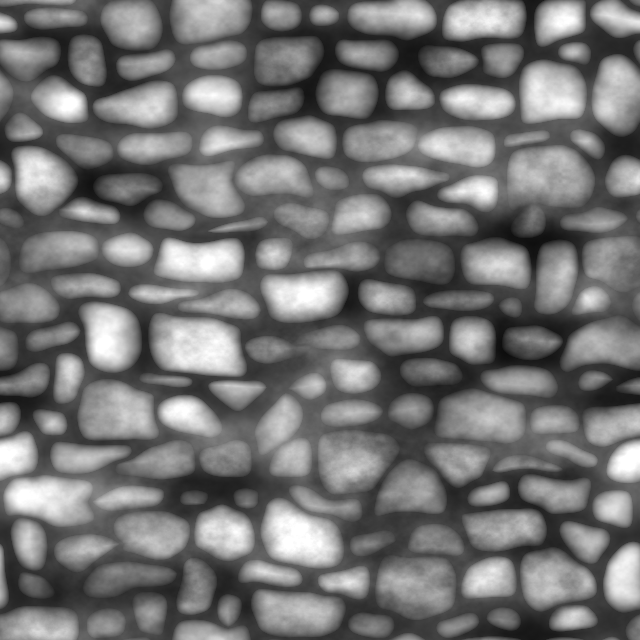
This texture map is drawn by a Shadertoy shader. Its source:

```glsl
#define GRID vec2(9.0, 16.0)    // stones across and up, rows must be even
#define SIZE_MIN vec2(0.20, 0.24)   // half extents, in grid cells
#define SIZE_MAX vec2(0.66, 0.86)
#define JITTER vec2(0.60, 0.46)
#define TILT 0.12
#define ROUNDING 0.014
#define JOINT_SHARPNESS 98.0
#define WARP 0.011
#define TONE_MIN 0.54
#define TONE_MAX 0.88
#define CLOUD 0.66
#define GRAIN 0.33

const float TAU = 6.2831853;

float hash(vec2 p, float seed) {
    uvec2 q = uvec2(p) * uvec2(1597u, 3571u);
    uint n = q.x ^ (q.y + uint(seed) * 7919u);
    n = (n ^ (n >> 15)) * 739391u;
    n = (n ^ (n >> 13)) * 972663u;
    n ^= n >> 16;
    return float(n & 65535u) / 65535.0;
}

// Value noise that wraps after "period" cells
float noise(vec2 uv, vec2 period, float seed) {
    vec2 p = uv * period, i = floor(p), f = fract(p);
    f = f * f * f * (f * (f * 6.0 - 15.0) + 10.0);
    vec2 a = mod(i, period), b = mod(i + 1.0, period);
    return mix(mix(hash(a, seed), hash(vec2(b.x, a.y), seed), f.x),
               mix(hash(vec2(a.x, b.y), seed), hash(b, seed), f.x), f.y);
}

// Layered noise centred on zero
float fbm(vec2 uv, vec2 period, float seed) {
    float sum = 0.0, amp = 0.5;
    for (int i = 0; i < 5; i++) {
        sum += amp * (noise(uv, period, seed + float(i)) - 0.5);
        period *= 2.0;
        amp *= 0.55;
    }
    return sum;
}

// Distance to a box with softened corners
float softBox(vec2 p, vec2 halfSize) {
    vec2 q = abs(p) - halfSize;
    float d = q.x - q.y;
    return 0.5 * (q.x + q.y + sqrt(d * d + ROUNDING * ROUNDING));
}

// Cellular stones: x = solidity, y = blended tone, z = roughness, w = nearest distance
vec4 stones(vec2 uv) {
    vec2 base = floor(uv * GRID);
    float total = 0.0, squares = 0.0, tone = 0.0, rough = 0.0, nearest = 1.0;
    for (int y = -2; y <= 2; y++)
    for (int x = -2; x <= 2; x++) {
        vec2 cell = base + vec2(x, y);
        vec2 id = mod(cell, GRID);
        vec2 shift = JITTER * (vec2(hash(id, 1.0), hash(id, 2.0)) - 0.5);
        shift.x += 0.5 * mod(id.y, 2.0);
        vec2 d = uv - (cell + vec2(0.25, 0.5) + shift) / GRID;
        float a = TILT * (hash(id, 3.0) - 0.5);
        d = mat2(cos(a), -sin(a), sin(a), cos(a)) * d;
        float tall = hash(id, 5.0);
        vec2 size = mix(SIZE_MIN, SIZE_MAX, vec2(hash(id, 4.0), tall * tall));
        float dist = softBox(d, size / GRID);
        float weight = exp(-JOINT_SHARPNESS * dist);
        total += weight;
        squares += weight * weight;
        tone += weight * mix(TONE_MIN, TONE_MAX, hash(id, 6.0));
        rough += weight * hash(id, 7.0);
        nearest = min(nearest, dist);
    }
    float solid = clamp(2.0 * squares / (total * total) - 1.0, 0.0, 1.0);
    return vec4(pow(solid, 0.6), tone / total, rough / total, nearest);
}

void mainImage(out vec4 fragColor, in vec2 fragCoord) {
    vec2 uv = fragCoord / iResolution.xy;

    // Bend the courses, then roughen the outlines
    vec2 p = uv;
    p.y += 0.005 * sin(TAU * (2.0 * uv.x + uv.y)) + 0.003 * sin(TAU * (5.0 * uv.x - 2.0 * uv.y));
    p += WARP * (vec2(noise(uv, vec2(16.0), 20.0), noise(uv, vec2(16.0), 30.0)) - 0.5);
    vec4 s = stones(p);

    // Stone face: broad clouds and fine mottling
    float cloud = fbm(uv, vec2(9.0, 11.0), 40.0);
    float grain = fbm(uv, vec2(38.0, 46.0), 50.0);
    float face = s.y + CLOUD * cloud + GRAIN * mix(0.4, 1.0, s.z) * grain;

    // Joints vary between shallow grey and deep black, in level streaks
    float depth = noise(uv, vec2(6.0, 13.0), 60.0);
    float joint = mix(0.16, 0.66, depth);
    float shade = face * mix(joint, 1.0, s.x);

    // Faces dome gently down towards open gaps
    shade *= 1.10 - 0.44 * smoothstep(-0.03, 0.026, s.w) * (1.3 - 0.9 * depth);

    fragColor = vec4(vec3(clamp(shade, 0.0, 1.0)), 1.0);
}
```
